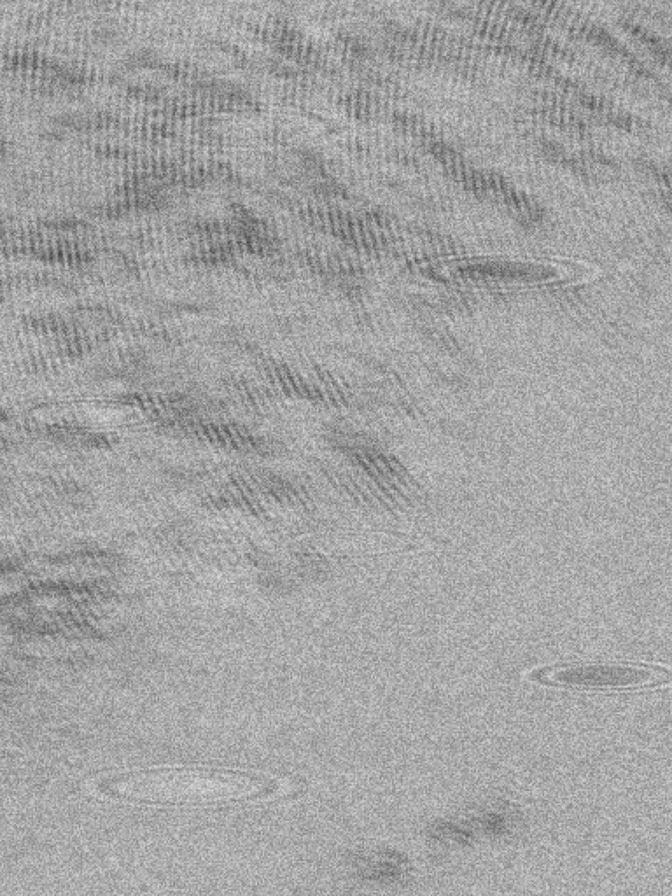
This texture is drawn by a WebGL 2 fragment shader. Its source:

```glsl
#version 300 es
precision highp float;
// Grainy grey film with smoky dark patches, fine curved fringes and flat lens-shaped ripples.
uniform vec2 u_resolution;
out vec4 fragColor;

const float GRAIN_CELLS = 384.0;               // grains across the canvas width
const vec2 FRINGE_CENTRE = vec2(1.22, 1.14);
const int LENS_COUNT = 6;

// Integer hash of a lattice cell, 0 to 1
float hash(vec2 cell, uint seed) {
  uvec2 k = uvec2(ivec2(cell));
  uint h = k.x * 1597334677u ^ k.y * 3812015801u ^ seed * 2654435769u;
  h = (h ^ (h >> 16)) * 2246822519u;
  h = (h ^ (h >> 13)) * 3266489917u;
  return float((h ^ (h >> 16)) >> 8) / 16777216.0;
}

float valueNoise(vec2 p, uint seed) {
  vec2 i = floor(p), f = p - i;
  f = f * f * (3.0 - 2.0 * f);
  float low = mix(hash(i, seed), hash(i + vec2(1, 0), seed), f.x);
  float high = mix(hash(i + vec2(0, 1), seed), hash(i + vec2(1, 1), seed), f.x);
  return mix(low, high, f.y);
}

float fbm(vec2 p, uint seed) {
  float sum = 0.0, weight = 0.53;
  for (uint octave = 0u; octave < 4u; octave++) {
    sum += weight * valueNoise(p, seed + octave);
    p = p * 2.03 + 7.3;
    weight *= 0.5;
  }
  return sum;
}

// Where the smoky patches may appear: above a diagonal, plus a low side band
float patchRegion(vec2 p) {
  float ragged = 0.3 * (fbm(p * vec2(4, 8), 11u) - 0.5);
  float upper = smoothstep(-0.12, 0.14, p.y - 0.13 - 0.73 * p.x + ragged);
  vec2 gap = (p - vec2(0.82, 0.8)) / vec2(0.2, 0.17);
  upper *= 1.0 - 0.85 * exp(-dot(gap, gap));
  float bandOffset = (p.y + 0.22 - 0.45 * p.x) / 0.04;
  float band = exp(-bandOffset * bandOffset) * smoothstep(0.4, 0.55, p.x)
             * smoothstep(0.85, 0.7, p.x);
  return max(upper, band);
}

// Soft blobs roughened by smaller level wisps, sinking to the right
float smokeDensity(vec2 p) {
  vec2 q = vec2(p.x, p.y + 0.5 * max(p.x - 0.35, 0.0));
  float blobs = fbm(q * vec2(9, 20), 61u);
  float wisps = fbm(q * vec2(19, 46), 66u);
  return smoothstep(0.4, 0.74, 0.5 * blobs + 0.5 * wisps);
}

// Fine arcs around a far centre, wavering and broken into short strokes
float fringes(vec2 p, float frequency) {
  float waver = 7.0 * fbm(p * vec2(6, 5), 23u);
  float wave = cos(6.2832 * frequency * length(p - FRINGE_CENTRE) + waver);
  return 0.5 + 0.5 * wave * smoothstep(0.1, 0.75, valueNoise(p * vec2(22, 34), 27u));
}

// Flat ellipse with a toned core and thin rings around it
float lensRipple(vec2 p, vec2 centre, vec2 radii, float tone) {
  float r = length((p - centre) / radii);
  float broken = smoothstep(0.1, 0.65, valueNoise(p * vec2(16, 80), 31u));
  float core = smoothstep(0.95, 0.25, r) * tone * (0.6 + 0.4 * broken);
  float rings = cos(16.0 * r) * exp(-4.0 * (r - 1.0) * (r - 1.0));
  return core + (0.04 + 0.4 * abs(tone)) * rings * (0.35 + 0.65 * broken);
}

float scatteredLenses(vec2 p) {
  float sum = 0.0;
  for (int n = 0; n < LENS_COUNT; n++) {
    float i = float(n);
    float jitter = hash(vec2(i, 3), 41u) - 0.5;
    vec2 centre = vec2(fract(0.28 + 0.618 * i), 0.15 + 0.195 * i + 0.04 * jitter);
    vec2 radii = vec2(0.115, 0.024) * (1.0 + 0.3 * jitter);
    sum += lensRipple(p, centre, radii, 0.12 * cos(2.0944 * i + 0.8) - 0.02);
  }
  return sum;
}

// Bell-shaped grain with zero mean
float grain(vec2 p) {
  vec2 q = p * GRAIN_CELLS - 0.5;
  return valueNoise(q, 51u) + valueNoise(q, 52u) - 1.0;
}

void main() {
  vec2 p = gl_FragCoord.xy / u_resolution.x;
  float region = patchRegion(p);
  float smoke = smokeDensity(p);

  // Streaks: curved fringes above, level scratches below
  float arcs = fringes(p, 72.0);
  float scratches = 0.5 * valueNoise(p * vec2(26, 150), 71u)
                  + 0.5 * valueNoise(p * vec2(60, 190), 72u);
  float level = smoothstep(0.55, 0.25, p.y) * smoothstep(0.8, 0.5, p.x);
  float streaks = mix(arcs, scratches, mix(0.4, 0.9, level));

  // Tone: veil, smoke, faint fringes everywhere, ripples, grain
  float shade = 0.673;
  shade -= region * smoke * (0.02 + 0.24 * streaks);
  shade -= (0.03 + 0.035 * region) * (arcs - 0.5) * (1.0 - 0.7 * level);
  shade -= (0.025 + 0.06 * region) * (scratches - 0.45);
  shade -= 0.08 * region * (fbm(p * vec2(3, 6), 81u) - 0.38);
  shade -= 0.03 * (fbm(p * vec2(6, 30), 91u) - 0.5);
  shade += scatteredLenses(p);
  shade += 0.156 * grain(p);
  fragColor = vec4(vec3(clamp(shade, 0.0, 1.0)), 1.0);
}
```
